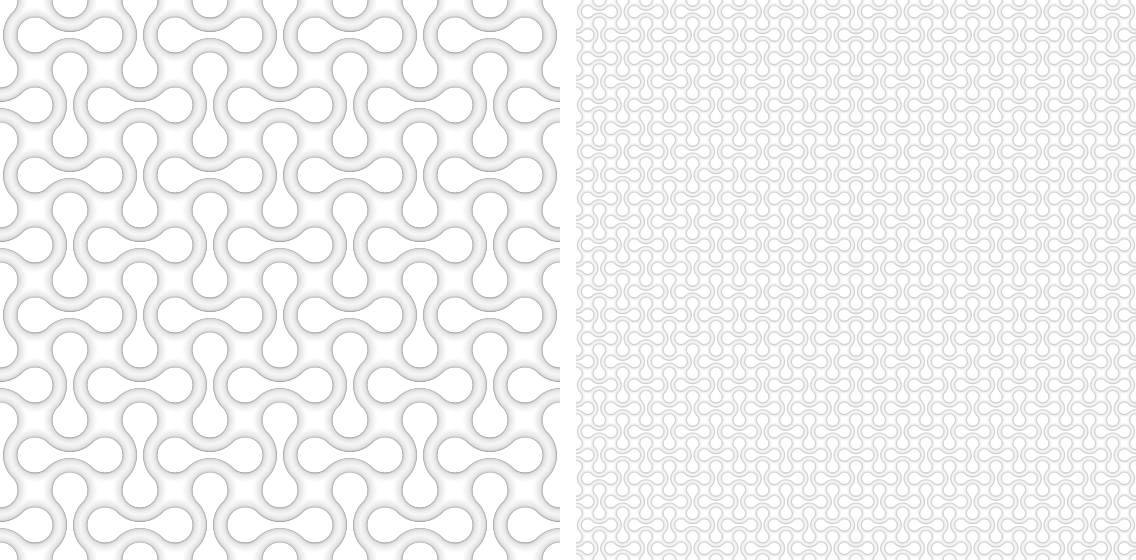
Left, the tile; right, the same tile 3 across and 3 down.
Reproduce this pattern procedurally as a WebGL 2 fragment shader.

```glsl
#version 300 es
precision highp float;

uniform vec2 u_resolution;
out vec4 fragColor;

// xy: vector from the governing arc centre, z: distance into the band (negative in holes)
vec3 dumbbellBand(vec2 q) {
  vec2 cell = floor(q + 0.5);
  vec2 p = q - cell;
  bool horizontal = mod(cell.x + cell.y, 2.0) < 0.5;
  bool inNeck = abs(p.x) + abs(p.y) < 0.5;

  // Arc centres sit on the corners of the diamond around each cell
  bool alongX = inNeck ? !horizontal : abs(p.x) > abs(p.y);
  vec2 side = vec2(p.x < 0.0 ? -0.5 : 0.5, p.y < 0.0 ? -0.5 : 0.5);
  vec2 v = p - (alongX ? vec2(side.x, 0.0) : vec2(0.0, side.y));

  float radius = length(v);
  float d = radius - 0.25;
  // The neck is cut by an arc tangent to the round lobes
  if (inNeck) d = min(d, sqrt(0.5) - 0.25 - radius);
  return vec3(v, d);
}

void main() {
  // Eight alternating cells each way, shifted half a cell up
  vec2 q = gl_FragCoord.xy / u_resolution * 8.0 - vec2(0.0, 0.5);
  float pixel = 8.0 / min(u_resolution.x, u_resolution.y);

  vec3 band = dumbbellBand(q);
  float depth = max(band.z, 0.0);

  // Rims below each arc centre are a little darker, fading out at the diagonals
  vec2 dir = band.xy / max(length(band.xy), 1e-4);
  float lower = -dir.y * max(0.0, dir.y * dir.y - dir.x * dir.x);

  // Dark rim, then a soft bevel rising to white at the junctions
  float rim = (0.33 + 0.06 * lower) * exp(-depth / 0.016);
  float bevel = 0.075 * (1.0 - smoothstep(0.04, 0.16, depth));
  float shade = 1.0 - rim - bevel;

  float coverage = smoothstep(-0.5 * pixel, 0.5 * pixel, band.z);
  fragColor = vec4(vec3(mix(1.0, shade, coverage)), 1.0);
}
```
